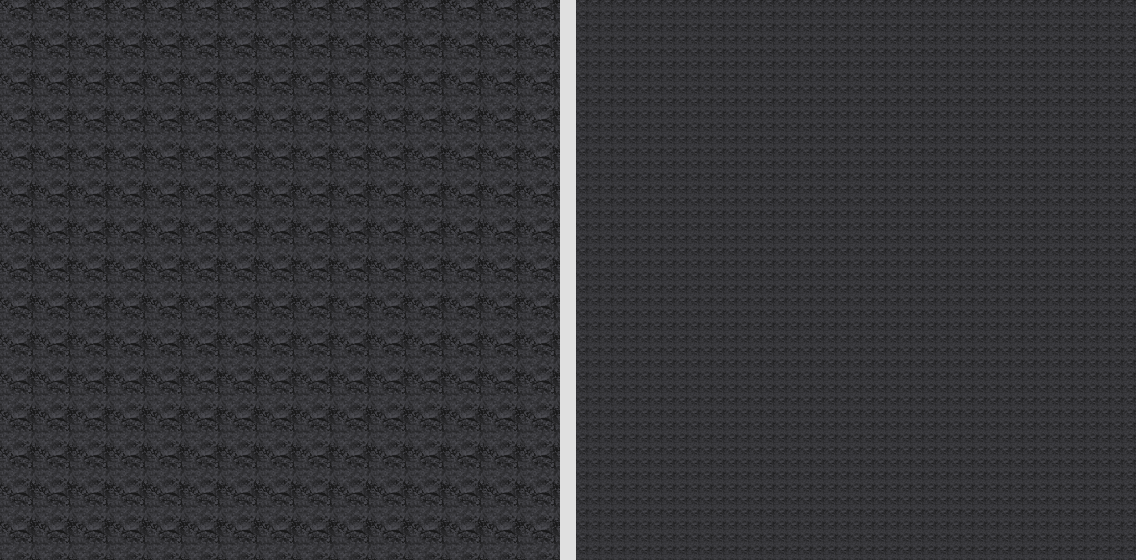
Left, the tile; right, the same tile 3 across and 3 down.
This texture is drawn by a WebGL 1 fragment shader. Its source:

```glsl
precision highp float;

uniform vec2 u_resolution;

float hash(vec2 p) {
  vec3 q = fract(vec3(p.xyx) * 0.1031);
  q += dot(q, q.yzx + 33.33);
  return fract((q.x + q.y) * q.z);
}

// Lattice value that repeats after a whole number of cells
float lattice(vec2 cell, vec2 period) {
  return hash(floor(mod(cell + 0.5, period)) + period * 1.7);
}

float noise(vec2 p, vec2 period) {
  vec2 i = floor(p), f = fract(p);
  f *= f * (3.0 - 2.0 * f);
  float low = mix(lattice(i, period), lattice(i + vec2(1, 0), period), f.x);
  float high = mix(lattice(i + vec2(0, 1), period), lattice(i + vec2(1, 1), period), f.x);
  return mix(low, high, f.y);
}

float fbm(vec2 p, float cells) {
  float sum = 0.0, weight = 0.5;
  for (int i = 0; i < 3; i++) {
    sum += weight * noise(p * cells, vec2(cells));
    cells *= 2.0;
    weight *= 0.5;
  }
  return sum / 0.875;
}

// Shortest offset to a point on the wrapped tile
vec2 offsetTo(vec2 p, vec2 center) {
  return fract(p - center + 0.5) - 0.5;
}

float clump(vec2 p, vec2 center, vec2 radius) {
  vec2 d = offsetTo(p, center) / radius;
  return exp(-dot(d, d));
}

// Bowed crack, thinning out towards both ends
float arc(vec2 p, vec2 center, float reach, float bend) {
  vec2 d = offsetTo(p, center);
  float line = 1.0 - smoothstep(0.014, 0.038, abs(d.y + bend * d.x * d.x));
  return line * (1.0 - smoothstep(reach * 0.7, reach, abs(d.x)));
}

float veins(vec2 p, float cells) {
  float ridge = abs(2.0 * fbm(p, cells) - 1.0);
  return 1.0 - smoothstep(0.04, 0.19, ridge);
}

float stoneTone(vec2 p) {
  vec2 warp = vec2(fbm(p, 8.0), fbm(p, 11.0)) - 0.5;
  vec2 q = p + 0.13 * warp;

  // Mottled ground with grain and slanted scratches
  float tone = 0.83 + 0.16 * (fbm(p, 6.0) - 0.5);
  tone += 0.55 * (noise(p * 30.0, vec2(30.0)) - 0.5);
  tone += 0.24 * (noise(p * 19.0, vec2(19.0)) - 0.5);
  tone += 0.30 * (noise(vec2(8.0 * (p.x - p.y), 20.0 * (p.x + p.y)), vec2(8, 20)) - 0.5);

  // Broken areas around the smooth patches
  float broken = clump(q, vec2(0.22, 0.83), vec2(0.15, 0.12));
  broken += clump(q, vec2(0.93, 0.91), vec2(0.18, 0.11));
  broken += 0.8 * clump(q, vec2(0.86, 0.56), vec2(0.15, 0.17));
  broken += 0.8 * clump(q, vec2(0.48, 0.60), vec2(0.24, 0.09));
  broken += 0.8 * clump(q, vec2(0.75, 0.07), vec2(0.30, 0.09));
  broken = min(broken, 1.0);

  // Pale raised flake
  vec2 flake = offsetTo(q, vec2(0.56, 0.89)) / vec2(0.20, 0.085);
  float pale = 1.0 - smoothstep(0.85, 1.1, length(flake));

  // Cracks, veins and pits
  float dark = veins(p + 0.06 * warp, 9.0) * mix(0.25, 1.0, smoothstep(0.1, 0.6, broken));
  float pits = smoothstep(0.55, 0.72, noise(p * 22.0, vec2(22.0)));
  dark = max(dark, pits * (0.34 + 0.62 * broken));
  dark *= 1.0 - 0.9 * pale;
  dark = max(dark, arc(q, vec2(0.52, 0.785), 0.36, 1.1));
  dark = max(dark, 0.75 * arc(q, vec2(0.48, 0.60), 0.24, 1.6));

  tone -= 0.08 * (1.0 - smoothstep(0.0, 0.06, p.y));
  tone += 0.14 * pale;
  return clamp(tone * (1.0 - 0.92 * dark), 0.0, 1.2);
}

void main() {
  // Four close samples per pixel keep the fine grain even
  float tone = 0.0;
  for (int i = 0; i < 4; i++) {
    vec2 shift = vec2(mod(float(i), 2.0), floor(float(i) / 2.0)) * 0.3 - 0.15;
    vec2 uv = (gl_FragCoord.xy + shift) / u_resolution;
    tone += 0.25 * stoneTone(fract(uv * 15.0));
  }
  vec3 charcoal = vec3(0.085, 0.085, 0.085);
  vec3 slate = vec3(0.27, 0.27, 0.29);
  gl_FragColor = vec4(mix(charcoal, slate, tone), 1.0);
}
```
